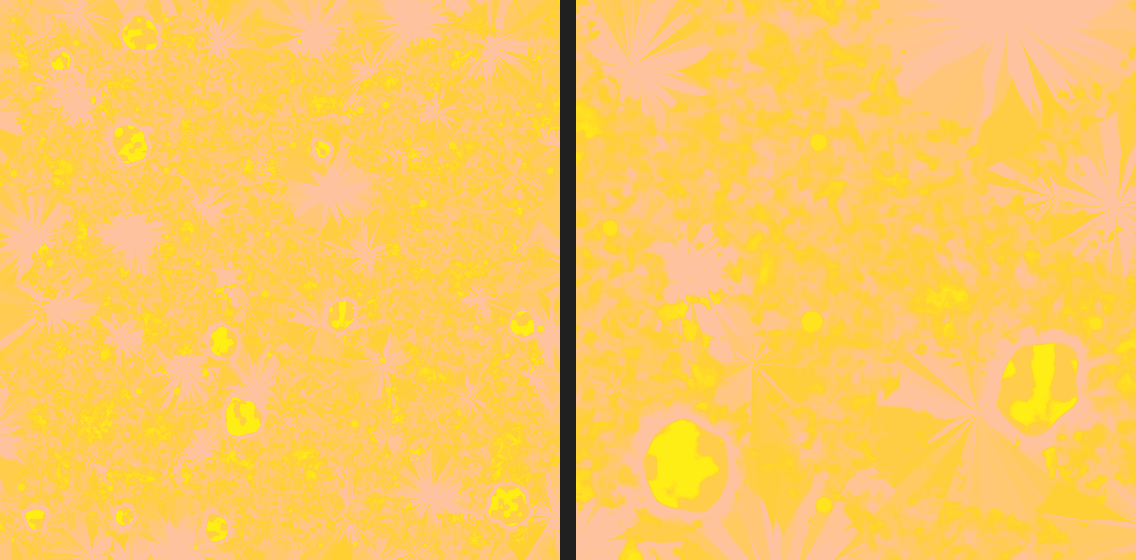
Left, the full canvas; right, a detail of the centre.
Reproduce this texture procedurally as a three.js fragment shader.

```glsl
// Draws clusters of fine golden shards on pink, with spiky gaps and lemon blobs.
varying vec2 vUv;

const float TAU = 6.2831853;
const vec3 PINK = vec3(1.0, 0.76, 0.625);
const vec3 GOLD = vec3(1.0, 0.815, 0.19);
const vec3 LEMON = vec3(1.0, 0.95, 0.07);

float hash(vec2 p) {
  vec3 q = fract(p.xyx * vec3(0.1031, 0.1030, 0.0973));
  q += dot(q, q.yzx + 33.33);
  return fract((q.x + q.y) * q.z);
}

vec2 hash2(vec2 p) {
  return vec2(hash(p + 17.0), hash(p + 71.0));
}

float noise(vec2 p) {
  vec2 i = floor(p);
  vec2 f = fract(p);
  f = f * f * (3.0 - 2.0 * f);
  float low = mix(hash(i), hash(i + vec2(1.0, 0.0)), f.x);
  float high = mix(hash(i + vec2(0.0, 1.0)), hash(i + 1.0), f.x);
  return mix(low, high, f.y);
}

float fbm(vec2 p) {
  float sum = 0.0;
  float gain = 0.53;
  for (int i = 0; i < 4; i++) {
    sum += gain * noise(p);
    p = p * 2.1 + 19.0;
    gain *= 0.5;
  }
  return sum;
}

// Tone 0 is pink, 1 is gold, 2 is lemon.
vec3 palette(float tone) {
  vec3 warm = mix(PINK, GOLD, clamp(tone, 0.0, 1.0));
  return mix(warm, LEMON, clamp(tone - 1.0, 0.0, 1.0));
}

// Mosaic of slivers: each seed stretches space along its own direction.
float shards(vec2 p, float softness) {
  vec2 cell = floor(p);
  float near = 9.0;
  float next = 9.0;
  float nearTone = 0.0;
  float nextTone = 0.0;
  for (int y = -1; y <= 1; y++) {
    for (int x = -1; x <= 1; x++) {
      vec2 id = cell + vec2(float(x), float(y));
      vec2 d = p - id - hash2(id);
      float angle = TAU * hash(id + 5.0);
      vec2 along = vec2(cos(angle), sin(angle));
      float dist = length(vec2(dot(d, along) * 0.6, dot(d, vec2(-along.y, along.x)) * 1.6));
      float tone = hash(id + 43.0);
      if (dist < near) {
        next = near; nextTone = nearTone;
        near = dist; nearTone = tone;
      } else if (dist < next) {
        next = dist; nextTone = tone;
      }
    }
  }
  return mix(0.5 * (nearTone + nextTone), nearTone, smoothstep(0.0, softness, next - near));
}

// Nearest gap: offset from its centre, signed distance to its rim, seed.
vec4 nearestGap(vec2 p) {
  vec4 best = vec4(0.0, 0.0, 9.0, 0.0);
  for (int y = -1; y <= 1; y++) {
    for (int x = -1; x <= 1; x++) {
      vec2 id = floor(p) + vec2(float(x), float(y));
      vec2 d = p - id - hash2(id);
      float rim = length(d) - mix(-0.25, 0.5, hash(id + 9.0));
      if (rim < best.z) best = vec4(d, rim, floor(hash(id + 3.0) * 512.0));
    }
  }
  return best;
}

// Pointed wedges that reach from the rim towards the gap centre.
float spikes(vec4 gap, float count, float reach) {
  float turn = atan(gap.y, gap.x) / TAU + 0.5;
  float slot = turn * count + 0.4 * sin(turn * TAU * 3.0 + gap.w);
  vec2 id = vec2(mod(floor(slot), count), gap.w + count);
  float width = min((gap.z + reach * hash(id)) * 2.0, 0.52);
  float shape = smoothstep(0.0, 0.07, width - abs(fract(slot) - 0.5));
  return shape * pow(hash(id + 31.0), 1.6);
}

// Signed distance to scattered discs, at most one in each grid cell.
float discs(vec2 uv, float grid, float chance, vec2 radii) {
  vec2 id = floor(uv * grid);
  vec2 centre = (id + 0.5 + 0.4 * (hash2(id + grid) - 0.5)) / grid;
  float radius = mix(radii.x, radii.y, hash(id + 57.0));
  return hash(id + 23.0 + grid) < chance ? length(uv - centre) - radius : 1.0;
}

void main() {
  vec2 uv = vUv;

  // Gaps with broad wedges
  vec4 gap = nearestGap(uv * 8.0 + 40.0);
  float tone = max(spikes(gap, 15.0, 0.3), 0.9 * spikes(gap, 37.0, 0.4));

  // Ragged clusters of fine shards, thinning at the border
  float fine = 0.6 * shards(uv * 120.0, 0.25) + 0.4 * shards(uv * 205.0 + 11.0, 0.3);
  vec2 inset = min(uv, 1.0 - uv);
  float border = smoothstep(0.08, 0.0, min(inset.x, inset.y));
  float density = gap.z + 1.5 * (fbm(uv * 13.0) - 0.5) - 0.6 * border;
  float cover = smoothstep(-0.04, 0.04, density + 0.5 * (fine - 0.5));
  float glow = smoothstep(0.62, 0.9, noise(uv * 27.0 + 6.0));
  float grain = 0.6 + 1.35 * (fine - 0.5) + 0.4 * (fbm(uv * 18.0 + 8.0) - 0.5);
  tone = mix(tone, grain + 0.55 * glow, cover);

  // Mottled blobs with pink halos, then small dots
  vec2 wobble = 0.014 * (vec2(noise(uv * 48.0), noise(uv * 48.0 + 90.0)) - 0.5);
  float blob = discs(uv + wobble, 6.0, 0.42, vec2(0.011, 0.035));
  float mottle = mix(0.75, 1.85, smoothstep(0.3, 0.5, noise(uv * 85.0) + 0.3 * (fine - 0.5)));
  tone *= smoothstep(0.004, 0.012, blob + 0.008 * (fine - 0.5));
  tone = mix(mottle, tone, smoothstep(-0.001, 0.001, blob));
  float dots = discs(uv, 18.0, 0.14, vec2(0.003, 0.007));
  tone = mix(1.55, tone, smoothstep(-0.001, 0.001, dots));

  gl_FragColor = vec4(palette(tone), 1.0);
}
```
